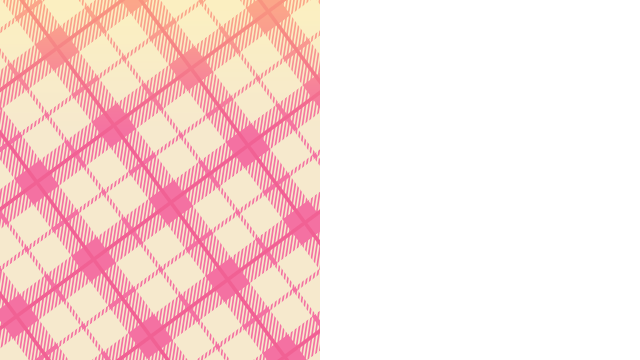
A WebGL 2 fragment shader for this pattern:

```glsl
#version 300 es
precision highp float;
// Tilted pink tartan on cream, filling the left half of a white canvas.
// Two crossing sets of bands are woven with a diagonal twill: each set shows
// on alternate stripes, so crossings turn solid. Colours warm toward the top.

uniform vec2 u_resolution;
out vec4 fragColor;

const float PERIOD = 0.2663;               // repeat, in canvas heights
const vec2 AXIS = vec2(0.8048, 0.5936);    // direction of the rising bands
const vec2 ORIGIN = vec2(0.4745, 0.4375);  // centre of one solid square
const float TWILL_COUNT = 20.0;            // twill stripes per repeat
const float BAND_HALF = 0.167;             // half widths, in repeats
const float CORE_HALF = 0.019;
const float THIN_HALF = 0.022;

const vec3 CREAM_LOW = vec3(0.965, 0.912, 0.805);
const vec3 CREAM_TOP = vec3(0.985, 0.940, 0.755);
const vec3 PINK_LOW = vec3(0.957, 0.442, 0.635);
const vec3 PINK_TOP = vec3(0.985, 0.660, 0.535);
const vec3 CORE_LOW = vec3(0.945, 0.380, 0.580);
const vec3 CORE_TOP = vec3(0.975, 0.590, 0.500);

// Antialiased coverage of a line from its centre distance and half width
float cover(float dist, float halfWidth, float pixel) {
  return clamp((halfWidth - dist) / pixel + 0.5, 0.0, 1.0);
}

// Distance to the nearest line of a unit-spaced set
float repeatDist(float x, float offset) {
  return abs(fract(x - offset + 0.5) - 0.5);
}

// Wide band plus the thin line halfway between bands
float threads(float x, float pixel) {
  float wide = cover(repeatDist(x, 0.0), BAND_HALF, pixel);
  float thin = cover(repeatDist(x, 0.5), THIN_HALF, pixel);
  return max(wide, thin);
}

// Diagonal weave: 1 where the first thread set lies on top
float twill(vec2 p, float pixel) {
  float phase = (p.x - p.y) * TWILL_COUNT;
  return cover(repeatDist(phase, 0.0), 0.25, pixel * TWILL_COUNT * sqrt(2.0));
}

vec3 tartan(vec2 p, float pixel, float warmth) {
  vec3 cream = mix(CREAM_LOW, CREAM_TOP, warmth);
  vec3 pink = mix(PINK_LOW, PINK_TOP, warmth);
  vec3 core = mix(CORE_LOW, CORE_TOP, warmth);

  // Woven bands and dashed lines
  float rising = threads(p.y, pixel);
  float falling = threads(p.x, pixel);
  vec3 color = mix(cream, pink, mix(falling, rising, twill(p, pixel)));

  // Solid darker line along the middle of each band
  float coreDist = min(repeatDist(p.x, 0.0), repeatDist(p.y, 0.0));
  return mix(color, core, cover(coreDist, CORE_HALF, pixel));
}

void main() {
  vec2 pos = gl_FragCoord.xy / u_resolution.y;
  float pixel = 1.0 / (u_resolution.y * PERIOD);

  // Rotate into band coordinates, one unit per repeat
  vec2 d = (pos - ORIGIN) / PERIOD;
  vec2 p = vec2(dot(d, AXIS), dot(d, vec2(-AXIS.y, AXIS.x)));

  float warmth = smoothstep(0.58, 1.05, pos.y);
  vec3 color = tartan(p, pixel, warmth);

  // White right half
  float edge = 0.5 * u_resolution.x - gl_FragCoord.x;
  color = mix(vec3(1.0), color, clamp(edge + 0.5, 0.0, 1.0));
  fragColor = vec4(color, 1.0);
}
```
